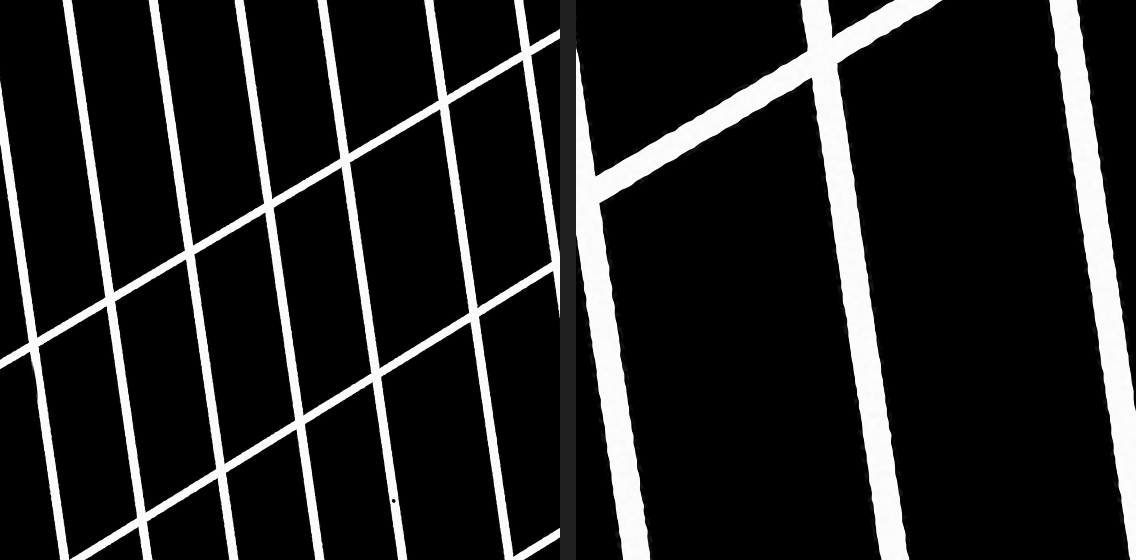
Left: the whole. Right: its middle third, enlarged.
A WebGL 1 fragment shader for this pattern:

```glsl
precision highp float;
// Slanted white lattice of steep and shallow bars on black, with slightly worn edges.

uniform vec2 u_resolution;

const int STEEP_COUNT = 7;
const int SHALLOW_COUNT = 3;
const float STEEP_LEAN = 0.1442;
const float STEEP_HALF_WIDTH = 0.0081;
const float SHALLOW_HALF_WIDTH = 0.0074;
const float EDGE_WOBBLE = 0.0011;
const vec3 BACKGROUND = vec3(0.0);
const vec3 FRINGE = vec3(0.08);
const vec3 PAINT = vec3(0.985);

vec2 hashGradient(vec2 cell) {
    vec2 h = vec2(dot(cell, vec2(127.1, 311.7)), dot(cell, vec2(269.5, 183.3)));
    return 2.0 * fract(sin(h) * 43758.5) - 1.0;
}

float gradientNoise(vec2 p) {
    vec2 cell = floor(p);
    vec2 f = fract(p);
    vec2 blend = f * f * (3.0 - 2.0 * f);
    float a = dot(hashGradient(cell), f);
    float b = dot(hashGradient(cell + vec2(1.0, 0.0)), f - vec2(1.0, 0.0));
    float c = dot(hashGradient(cell + vec2(0.0, 1.0)), f - vec2(0.0, 1.0));
    float d = dot(hashGradient(cell + 1.0), f - 1.0);
    return mix(mix(a, b, blend.x), mix(c, d, blend.x), blend.y);
}

// Distance to the edge of a bar, from an offset measured along one axis.
float barDistance(float axisOffset, float slope, float halfWidth) {
    return abs(axisOffset) / sqrt(1.0 + slope * slope) - halfWidth;
}

// Where a steep bar meets the top; the last two follow a wider gap.
float steepStart(float index) {
    float late = step(4.5, index) * (0.0417 + 0.0065 * (index - 5.0));
    return -0.0286 + 0.151 * index - 0.0026 * sin(1.6 * index) + late;
}

float steepBars(vec2 p) {
    float nearest = 1.0;
    for (int i = 0; i < STEEP_COUNT; i++) {
        float offset = p.x - steepStart(float(i)) - STEEP_LEAN * p.y;
        nearest = min(nearest, barDistance(offset, STEEP_LEAN, STEEP_HALF_WIDTH));
    }
    return nearest;
}

// Shallow bars spread apart and tilt a little more below the first.
float shallowBars(vec2 p) {
    float nearest = 1.0;
    for (int i = 0; i < SHALLOW_COUNT; i++) {
        float k = float(i);
        float slope = 0.591 + 0.0266 * min(k, 1.0);
        float start = 0.651 + 0.4089 * k + 0.025 * k * k;
        float offset = p.y - start + slope * p.x;
        nearest = min(nearest, barDistance(offset, slope, SHALLOW_HALF_WIDTH));
    }
    return nearest;
}

// Approximate distance to an ellipse leaning with the steep bars.
float chipDistance(vec2 p, vec2 center, vec2 radius) {
    vec2 q = p - center;
    q.x -= STEEP_LEAN * q.y;
    return (length(q / radius) - 1.0) * min(radius.x, radius.y);
}

float coverage(float distanceToEdge, float pixel) {
    return 1.0 - smoothstep(-0.6 * pixel, 0.6 * pixel, distanceToEdge);
}

void main() {
    vec2 p = gl_FragCoord.xy / u_resolution;
    p.y = 1.0 - p.y;
    float pixel = 1.0 / min(u_resolution.x, u_resolution.y);

    // Lattice with roughened edges
    float bars = min(steepBars(p), shallowBars(p));
    bars += EDGE_WOBBLE * gradientNoise(p * 190.0);

    // Wear: a shallow nick in the left bar and a pinhole lower right
    float nick = chipDistance(p, vec2(0.062, 0.682), vec2(0.0025, 0.031));
    float pinhole = chipDistance(p, vec2(0.703, 0.8945), vec2(0.0033));
    bars = max(bars, -min(nick, pinhole));

    // Faint broken fringe beside the paint
    float grain = gradientNoise(p * 256.0 + 17.0);
    float fringe = coverage(bars - 0.0025, pixel) * smoothstep(-0.1, 0.3, grain);

    vec3 color = mix(BACKGROUND, FRINGE, fringe);
    color = mix(color, PAINT + 0.02 * grain, coverage(bars, pixel));
    gl_FragColor = vec4(color, 1.0);
}
```
